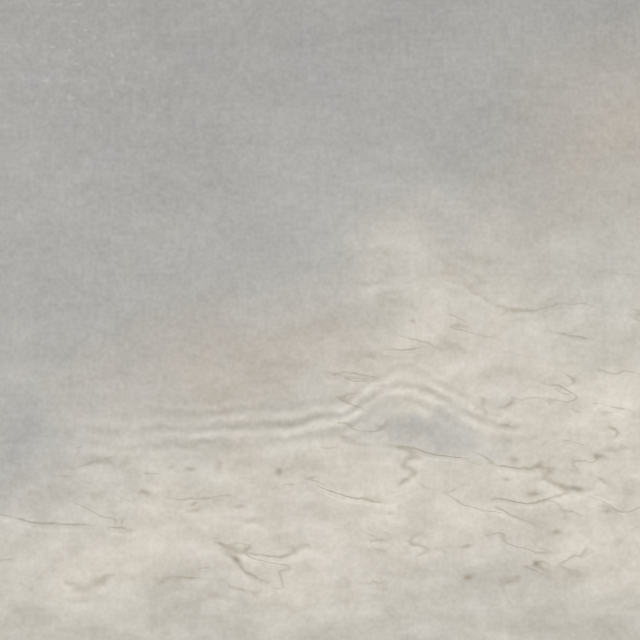
Give the GLSL for this texture, as a WebGL 2 fragment shader.

```glsl
#version 300 es
precision highp float;

uniform vec2 u_resolution;
out vec4 fragColor;

const vec3 GREY = vec3(0.678, 0.674, 0.662);
const vec3 STONE = vec3(0.746, 0.730, 0.696);
const vec3 CREAM = vec3(0.820, 0.797, 0.752);
const vec3 TAN = vec3(0.726, 0.690, 0.645);
const vec3 MIST = vec3(0.762, 0.760, 0.732);
const vec3 VEIN = vec3(0.53, 0.49, 0.42);

vec2 hash2(vec2 p) {
  vec3 q = fract(p.xyx * vec3(0.1031, 0.1030, 0.0973));
  q += dot(q, q.yzx + 33.33);
  return fract((q.xx + q.yz) * q.zy);
}

vec2 gradientAt(vec2 cell) {
  float a = 6.2832 * hash2(cell).x;
  return vec2(cos(a), sin(a));
}

float gradientNoise(vec2 p) {
  vec2 i = floor(p), f = p - i;
  vec2 w = f * f * f * (f * (f * 6.0 - 15.0) + 10.0);
  vec2 e = vec2(1.0, 0.0);
  float low = mix(dot(gradientAt(i), f), dot(gradientAt(i + e), f - e), w.x);
  float high = mix(dot(gradientAt(i + e.yx), f - e.yx), dot(gradientAt(i + 1.0), f - 1.0), w.x);
  return 1.4 * mix(low, high, w.y);
}

float fbm(vec2 p, int octaves) {
  float sum = 0.0, amp = 0.5;
  for (int i = 0; i < octaves; i++) {
    sum += amp * gradientNoise(p);
    p = mat2(1.6, 1.2, -1.2, 1.6) * p + 17.3;
    amp *= 0.5;
  }
  return sum;
}

// Soft elliptical patch, 1 at its centre
float patchMask(vec2 p, vec2 centre, vec2 radius) {
  vec2 d = (p - centre) / radius;
  return exp(-dot(d, d));
}

// Soft line along the zero level of stretched noise, broken into pieces
float veins(vec2 p, vec2 scale, float width, float cover) {
  float level = fbm(p * scale, 3);
  float pieces = smoothstep(cover, cover + 0.22, fbm(p * vec2(8.0, 15.0) + scale, 4));
  return exp(-pow(level / width, 2.0)) * pieces;
}

// Height of the rolling fold
float foldHeight(float x) {
  float d = (x - 0.63) / 0.085;
  return 0.338 + 0.068 * exp(-d * d) + 0.02 * smoothstep(0.65, 0.95, x);
}

// Bands that follow the fold: positive light, negative dark
float foldBands(vec2 p, vec2 warp) {
  float h = p.y - foldHeight(p.x) + 0.02 * warp.x;
  float span = smoothstep(0.1, 0.17, p.x) * (1.0 - smoothstep(0.64, 0.95, p.x));
  float body = exp(-pow((h + 0.008) / 0.034, 2.0));
  float breakup = smoothstep(-0.2, 0.15, fbm(p * vec2(9.0, 14.0) + 4.0, 4));
  return sin(h * 250.0 + 5.0 * warp.y) * span * body * mix(0.3, 1.0, breakup);
}

// Scattered flat pits with ragged outlines
float pits(vec2 p, vec2 warp) {
  float sum = 0.0;
  for (int i = 0; i < 22; i++) {
    vec2 r = hash2(vec2(float(i) + 3.0, 11.0));
    vec2 s = hash2(vec2(float(i) + 7.0, 29.0));
    vec2 centre = vec2(0.1 + 0.88 * r.x, 0.09 + 0.2 * r.y);
    vec2 radius = vec2(0.004 + 0.008 * s.x, 0.0025 + 0.003 * s.y);
    sum += patchMask(p + 0.02 * warp, centre, radius) * (0.2 + 0.55 * s.y);
  }
  return min(sum, 1.0);
}

void main() {
  vec2 p = gl_FragCoord.xy / u_resolution;
  vec2 warp = vec2(fbm(p * 7.0, 5), fbm(p * 7.0 + 31.0, 5));
  float cloud = fbm(p * vec2(3.0, 4.0) + 8.0, 5);

  // Grey haze above, cream ground below
  float edge = 0.35 + 0.27 * smoothstep(0.3, 0.68, p.x);
  float depth = edge - p.y + 0.12 * cloud + 0.1 * warp.x;
  float ground = smoothstep(-0.17, 0.24, depth);
  float height = p.y - 0.4 * p.x + 0.12 * cloud;
  vec3 haze = mix(STONE, GREY, smoothstep(-0.1, 0.7, height));
  haze = mix(haze, GREY, 0.3 * smoothstep(0.45, 0.0, p.x));
  haze -= 0.022 * smoothstep(0.65, 1.05, p.y);
  vec3 color = mix(haze, CREAM, ground);

  // Warm and cool stains
  color = mix(color, TAN, 0.65 * patchMask(p + 0.08 * warp, vec2(0.97, 0.79), vec2(0.16, 0.14)));
  color = mix(color, TAN, 0.6 * patchMask(p + 0.15 * warp, vec2(0.38, 0.44), vec2(0.18, 0.07)));
  color = mix(color, MIST, 0.6 * patchMask(p + 0.1 * warp, vec2(0.95, 0.6), vec2(0.09, 0.13)));
  color = mix(color, GREY, 0.65 * patchMask(p + 0.08 * warp, vec2(0.68, 0.32), vec2(0.1, 0.03)));
  color = mix(color, GREY, 0.7 * patchMask(p + 0.1 * warp, vec2(0.0, 0.28), vec2(0.14, 0.12)));
  color = mix(color, STONE, 0.6 * (1.0 - smoothstep(0.0, 0.17, p.y + 0.1 * cloud)));
  color += 0.03 * cloud + vec3(0.026, 0.023, 0.015) * warp.y;

  // Uneven plaster: drifting smears and blotches, stronger on the ground
  vec2 bent = p + 0.025 * warp;
  float smear = fbm(bent * vec2(9.0, 25.0) + 3.0, 4);
  float blotch = fbm(bent * vec2(22.0, 28.0) + 50.0, 4);
  color += vec3(0.062, 0.063, 0.067) * (smear + 0.8 * blotch) * mix(0.35, 1.0, ground);

  // Folds, veins and pits
  color += vec3(0.058, 0.057, 0.056) * foldBands(p, warp);
  float relief = smoothstep(0.03, 0.12, p.y) * smoothstep(-0.02, 0.14, depth);
  vec2 slant = bent + vec2(0.0, 0.12 * p.x);
  float lines = veins(slant, vec2(2.5, 11.0), 0.024, 0.0);
  lines += 0.7 * veins(slant + 5.0, vec2(7.0, 19.0), 0.035, 0.04);
  color = mix(color, VEIN, 0.34 * min(lines, 1.0) * relief);
  color += 0.03 * veins(slant + vec2(0.0, 0.009), vec2(2.5, 11.0), 0.04, 0.0) * relief;
  color = mix(color, VEIN, 0.65 * pits(p, warp));

  // Surface grain, with a faint weave in the haze
  float grain = 0.9 * gradientNoise(p * 150.0) + 0.8 * gradientNoise(p * 78.0 + 13.0);
  float weave = gradientNoise(p * vec2(45.0, 150.0)) + gradientNoise(p * vec2(150.0, 45.0) + 9.0);
  color += 0.02 * grain + 0.007 * weave * (1.0 - 0.6 * ground);
  float flecks = smoothstep(0.45, 0.75, gradientNoise(p * vec2(60.0, 75.0) + 40.0));
  color += 0.05 * flecks * patchMask(p, vec2(0.12, 0.92), vec2(0.2, 0.14));

  fragColor = vec4(clamp(color, 0.0, 1.0), 1.0);
}
```
